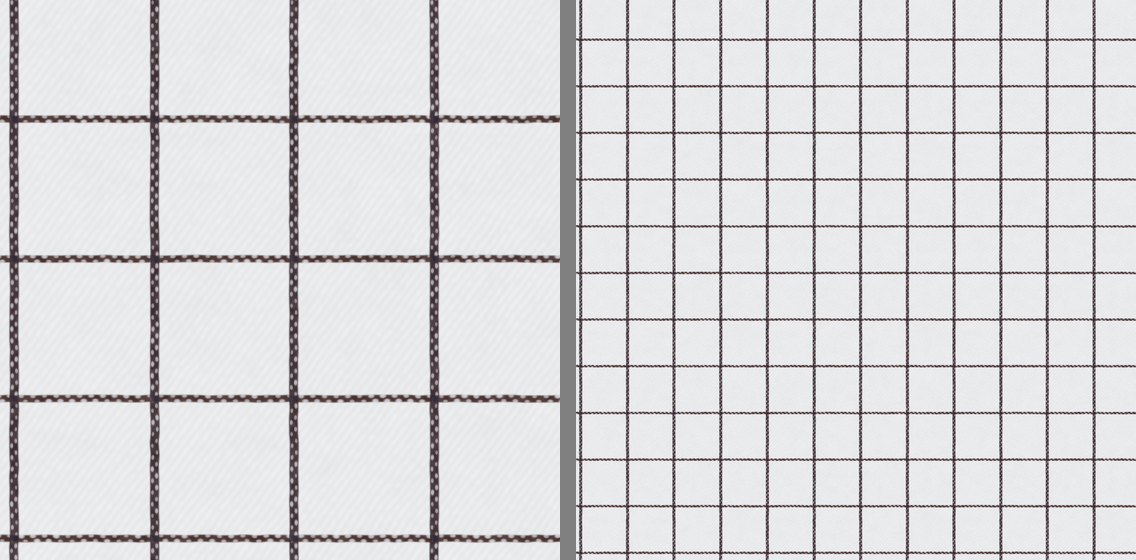
Left, the tile; right, the same tile 3 across and 3 down.
Write a Shadertoy shader that draws this texture.

```glsl
#define REPEATS 4.0                 // checks across and down
#define STITCHES 48.0               // yarn twists along each line
#define TWILL vec2(64.0, -48.0)     // diagonal ridges across and down
#define LINE_POS vec2(0.0255, 0.038)
#define HALF_WIDTH vec2(0.0078, 0.0062)
#define SOFTNESS 0.0021
#define JITTER 0.0018
#define CLOTH vec3(0.915, 0.918, 0.925)
#define WARP_DARK vec3(0.27, 0.21, 0.225)
#define WEFT_DARK vec3(0.30, 0.215, 0.20)
#define KNOT_DARK vec3(0.19, 0.165, 0.215)
#define SPECK vec3(0.80, 0.80, 0.83)

float hash(vec2 p) {
    vec3 q = fract(vec3(p.xyx) * 0.1031);
    q += dot(q, q.yzx + 33.33);
    return fract((q.x + q.y) * q.z);
}

// Value noise that wraps after the given number of cells
float noise(vec2 p, vec2 period) {
    vec2 i = floor(p), f = fract(p);
    f = f * f * (3.0 - 2.0 * f);
    vec2 a = mod(i, period), b = mod(i + 1.0, period);
    return mix(mix(hash(a), hash(vec2(b.x, a.y)), f.x),
               mix(hash(vec2(a.x, b.y)), hash(b), f.x), f.y);
}

// Signed distance to the nearest line in x, its wrapped index in y
vec2 nearestLine(float x, float offset, float seed) {
    float q = (x - offset) * REPEATS;
    float index = floor(q + 0.5);
    float id = mod(index, REPEATS) + seed;
    return vec2((q - index) / REPEATS - JITTER * (hash(vec2(id, 7.0)) - 0.5), id);
}

// Twisted yarn: x is its coverage, y the light specks on both sides
vec2 yarn(float along, float across, float id, float halfWidth,
          float lag, float speckPos, vec2 speckSize, float soft) {
    float t = along * STITCHES;
    across += 0.0016 * (noise(vec2(t, id), vec2(STITCHES, 64.0)) - 0.5);
    float cover = 1.0 - smoothstep(halfWidth - soft, halfWidth + soft, abs(across));
    float light = 0.0;
    for (float side = -1.0; side < 2.0; side += 2.0) {
        float s = t + side * lag;
        float k = floor(s + 0.5);
        float r = hash(vec2(mod(k, STITCHES), id * 3.0 + side + 5.0));
        vec2 d = vec2((s - k) / STITCHES, across - side * speckPos);
        float dist = length(d / (speckSize * mix(0.8, 1.15, r)));
        light = max(light, (1.0 - smoothstep(0.4, 1.4, dist)) * mix(0.65, 1.0, r));
    }
    return vec2(cover, light);
}

void mainImage(out vec4 fragColor, in vec2 fragCoord) {
    vec2 p = fragCoord / iResolution.xy;
    float soft = max(SOFTNESS, 0.8 / iResolution.y);

    // White twill ground with faint beaded ridges and mottling
    float mottle = noise(p * 24.0, vec2(24.0));
    float fibre = noise(p * 128.0, vec2(128.0));
    float ridge = cos(6.28318 * (dot(p, TWILL) + 0.35 * (mottle - 0.5)));
    vec3 color = CLOTH + 0.011 * ridge * mix(0.6, 1.2, fibre)
               + 0.014 * (fibre - 0.5) + 0.010 * (mottle - 0.5);

    // Weft lines run across, warp lines run up
    vec2 weft = nearestLine(p.y, LINE_POS.y, 10.0);
    vec2 warp = nearestLine(p.x, LINE_POS.x, 20.0);
    vec2 weftYarn = yarn(p.x, weft.x, weft.y, HALF_WIDTH.y,
                         0.18, 0.0043, vec2(0.0055, 0.0036), soft);
    vec2 warpYarn = yarn(p.y, warp.x, warp.y, HALF_WIDTH.x,
                         -0.21, 0.0037, vec2(0.0048, 0.0029), soft);
    float wear = 0.09 * (fibre - 0.4);
    color = mix(color, mix(WEFT_DARK + wear, SPECK, weftYarn.y), weftYarn.x);
    color = mix(color, mix(WARP_DARK + wear, SPECK, 0.9 * warpYarn.y), warpYarn.x);

    // Solid knots where the lines cross
    vec2 knot = abs(vec2(warp.x, weft.x)) - HALF_WIDTH * 0.9;
    float crossing = 1.0 - smoothstep(-soft, soft, max(knot.x, knot.y));
    color = mix(color, KNOT_DARK + 0.5 * wear, 0.9 * crossing);

    fragColor = vec4(color, 1.0);
}
```
